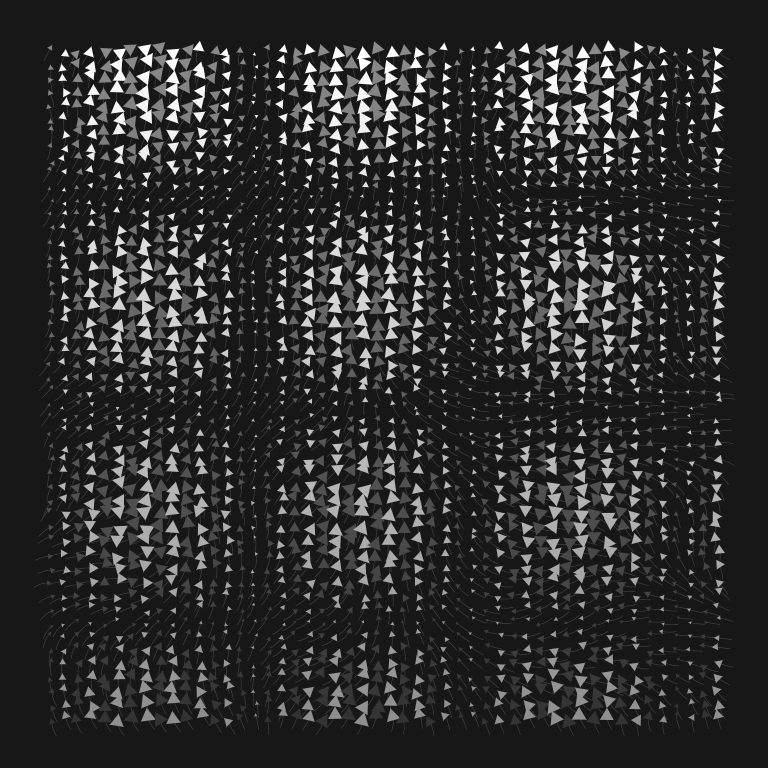
This pattern is drawn by a Shadertoy shader. Its source:

```glsl
// A square grid of arrowheads riding a smooth flow field, with faint curved tails.
// Two crossed sine waves set the arrow size, columns alternate light and dim,
// and both tones fade towards the bottom. Each pixel visits the nearby grid cells.

const float GRID_COUNT = 50.0;              // arrows per side
const float MARGIN = 0.066;
const float CELL = (1.0 - 2.0 * MARGIN) / (GRID_COUNT - 1.0);
const float WAVE_PERIOD = 0.277;            // spacing of the large clusters
const vec2  WAVE_ORIGIN = vec2(0.055, 0.190);
const float SIZE_MIN = 0.0021;              // circumradius of the arrowheads
const float SIZE_SWING = 0.0092;
const float SIZE_POWER = 0.65;
const float TAIL_LENGTH = 0.0185;
const float TAIL_WIDTH = 0.0004;
const float TAIL_BEND = 17.0;
const float TAIL_STRENGTH = 0.6;
const vec2  POSITION_JITTER = vec2(0.17, 0.34); // in cells
const float TURN_JITTER = 0.8;              // in radians
const float PI = 3.14159265;

const vec3 BACKGROUND = vec3(0.091);
const vec3 TAIL_COLOR = vec3(0.36);
const vec3 LIGHT_TOP = vec3(1.0);
const vec3 LIGHT_BOTTOM = vec3(0.56);
const vec3 DIM_TOP = vec3(0.54);
const vec3 DIM_BOTTOM = vec3(0.20);

float hash(vec2 p) {
    vec3 q = fract(vec3(p.xyx) * 0.1031);
    q += dot(q, q.yzx + 33.33);
    return fract((q.x + q.y) * q.z);
}

float valueNoise(vec2 p) {
    vec2 i = floor(p), f = fract(p);
    f = f * f * (3.0 - 2.0 * f);
    return mix(mix(hash(i), hash(i + vec2(1, 0)), f.x),
               mix(hash(i + vec2(0, 1)), hash(i + vec2(1, 1)), f.x), f.y);
}

// Tail direction: downwards, leaning to the sides between the rows of clusters
float flowAngle(vec2 p) {
    float betweenRows = 0.5 + 0.5 * cos(2.0 * PI * (p.y - WAVE_ORIGIN.y) / WAVE_PERIOD);
    float lean = 1.5 * smoothstep(0.15, 0.75, p.x) - 0.75;
    float swirl = 2.2 * (valueNoise(p * 7.0 + 3.0) - 0.5);
    return -0.5 * PI + lean * (0.3 + 1.3 * betweenRows) + swirl;
}

float arrowRadius(vec2 p) {
    vec2 wave = abs(sin(PI * (p - WAVE_ORIGIN) / WAVE_PERIOD));
    return SIZE_MIN + SIZE_SWING * pow(wave.x * wave.y, SIZE_POWER);
}

// Signed distance to an equilateral triangle whose tip points along +x
float triangleDistance(vec2 p, float radius) {
    float sides = dot(vec2(abs(p.y), p.x), vec2(0.8660254, 0.5));
    return max(sides, -p.x) - 0.5 * radius;
}

// Distance to a parabolic arc that leaves the origin along +x
float tailDistance(vec2 p, float bend) {
    float along = clamp(p.x, 0.0, TAIL_LENGTH);
    float slope = 2.0 * bend * along;
    float across = abs(p.y - bend * along * along) / sqrt(1.0 + slope * slope);
    return length(vec2(p.x - along, across));
}

// Coordinates of p in a frame turned by the given angle
vec2 toFrame(vec2 p, float angle) {
    float c = cos(angle), s = sin(angle);
    return vec2(c * p.x + s * p.y, c * p.y - s * p.x);
}

void mainImage(out vec4 fragColor, in vec2 fragCoord) {
    vec2 uv = fragCoord / iResolution.xy;
    float pixel = 1.0 / min(iResolution.x, iResolution.y);
    vec2 nearest = floor((uv - MARGIN) / CELL + 0.5);

    float tails = 0.0;
    vec4 arrows = vec4(0.0);                // premultiplied colour and coverage

    for (int i = -2; i <= 2; i++)
    for (int j = 2; j >= -2; j--) {
        vec2 id = nearest + vec2(i, j);
        if (any(lessThan(id, vec2(0.0))) || any(greaterThan(id, vec2(GRID_COUNT - 1.0)))) continue;

        vec2 jitter = 2.0 * vec2(hash(id + 11.0), hash(id + 47.0)) - 1.0;
        vec2 center = MARGIN + CELL * (id + POSITION_JITTER * jitter);
        vec2 offset = uv - center;
        float angle = flowAngle(center);

        // Thin tail
        float bend = TAIL_BEND * sin(center.x * 9.0 + center.y * 6.0);
        float tail = tailDistance(toFrame(offset, angle), bend);
        tails = max(tails, clamp(0.5 + (TAIL_WIDTH - tail) / pixel, 0.0, 1.0));

        // Arrowhead facing away from its tail
        float turn = angle + PI + TURN_JITTER * (hash(id + 83.0) - 0.5);
        float edge = triangleDistance(toFrame(offset, turn), arrowRadius(center));
        float cover = clamp(0.5 - edge / pixel, 0.0, 1.0);
        float height = id.y / (GRID_COUNT - 1.0);
        vec3 light = mix(LIGHT_BOTTOM, LIGHT_TOP, height);
        vec3 dim = mix(DIM_BOTTOM, DIM_TOP, height);
        vec3 tone = mix(dim, light, mod(id.x, 2.0));
        arrows = mix(arrows, vec4(tone, 1.0), cover);
    }

    vec3 color = mix(BACKGROUND, TAIL_COLOR, TAIL_STRENGTH * tails);
    color = color * (1.0 - arrows.a) + arrows.rgb;
    fragColor = vec4(color, 1.0);
}
```
